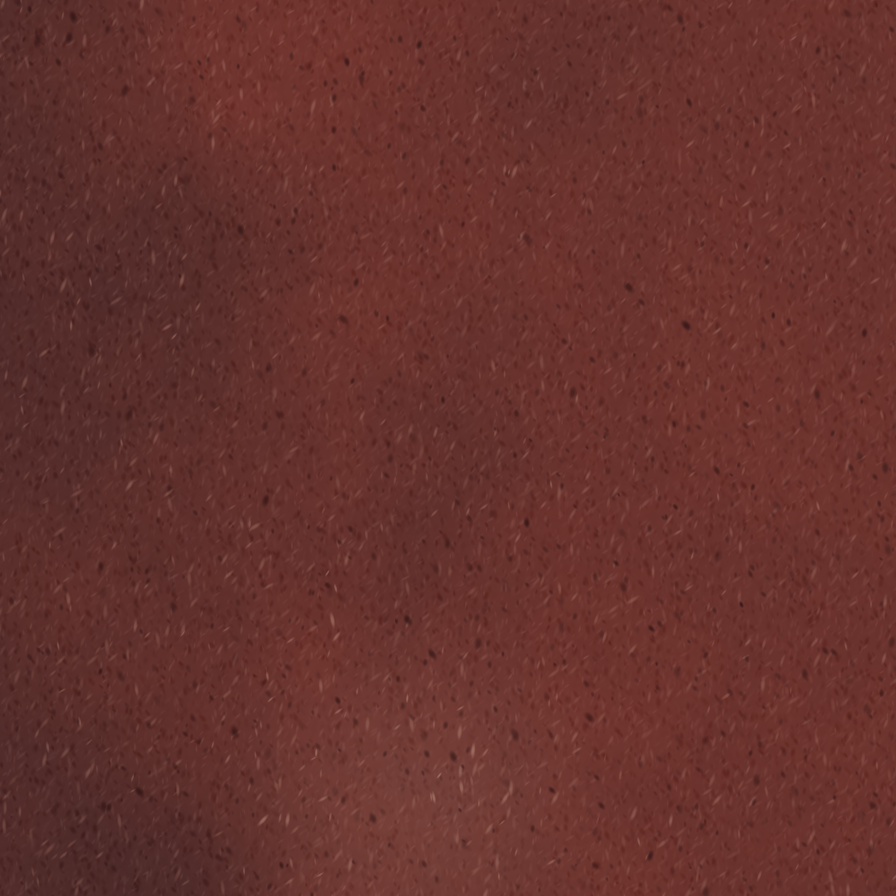
Give the GLSL for this texture, as a Shadertoy shader.

```glsl
// Worn red-brown leather: soft cloudy shading, fine fibres, dark pores and pale flecks.

const vec3 SHADOW_BROWN = vec3(0.305, 0.168, 0.162);
const vec3 BRICK_RED    = vec3(0.427, 0.202, 0.180);
const vec3 DUSTY_ROSE   = vec3(0.475, 0.275, 0.245);
const vec3 PORE_DARK    = vec3(0.200, 0.085, 0.085);
const vec3 FLECK_PALE   = vec3(0.640, 0.450, 0.400);

vec2 hash22(vec2 p) {
    vec3 q = fract(p.xyx * vec3(0.1031, 0.1030, 0.0973));
    q += dot(q, q.yzx + 33.33);
    return fract((q.xx + q.yz) * q.zy);
}

mat2 rotation(float angle) {
    float c = cos(angle), s = sin(angle);
    return mat2(c, s, -s, c);
}

// Layered, warped sines, roughly -1 to 1
float clouds(vec2 p, float frequency) {
    float sum = 0.0, amplitude = 0.5;
    p *= frequency;
    for (int i = 0; i < 5; i++) {
        p = rotation(1.1) * p + 2.7;
        sum += amplitude * sin(p.x + 1.3 * sin(p.y * 0.8)) * cos(p.y + sin(p.x * 0.7));
        p *= 1.75;
        amplitude *= 0.62;
    }
    return sum;
}

// Soft round spot that fades out at its radius
float glow(vec2 p, vec2 center, vec2 radius) {
    return 1.0 - smoothstep(0.0, 1.0, length((p - center) / radius));
}

// Scattered soft ellipses, one candidate per cell; lean tilts them clockwise from upright
float flecks(vec2 p, float cells, vec2 halfSize, float lean, float share, float seed) {
    vec2 grid = p * cells, cell = floor(grid);
    float cover = 0.0;
    for (int y = -1; y <= 1; y++) {
        for (int x = -1; x <= 1; x++) {
            vec2 id = cell + vec2(x, y);
            vec2 spot = hash22(id + seed);
            vec2 trait = hash22(id + seed + 71.3);
            vec2 chance = hash22(id + seed + 139.7);
            float angle = lean + (trait.x - 0.5) * 1.3;
            vec2 offset = rotation(angle) * (grid - id - spot);
            float d = length(offset / (halfSize * mix(0.6, 1.25, trait.y)));
            float strength = step(chance.x, share) * mix(0.25, 1.0, chance.y * chance.y);
            cover = max(cover, strength * (1.0 - smoothstep(0.2, 1.3, d)));
        }
    }
    return cover;
}

// Broad light and shade of the hide
vec3 hideColor(vec2 p) {
    float mottle = clouds(p, 9.0);
    float light = mix(0.12, 0.97, smoothstep(-0.06, 0.42, p.x + 0.05 * mottle));
    light += 0.50 * glow(p, vec2(0.25, 1.0), vec2(0.20, 0.32));
    light += 0.22 * glow(p, vec2(0.08, 0.32), vec2(0.22, 0.25));
    light -= 0.55 * glow(p, vec2(0.20, 0.03), vec2(0.24, 0.26));
    light -= 0.30 * glow(p, vec2(0.20, 0.70), vec2(0.22, 0.22));
    light -= 0.28 * glow(p, vec2(0.60, 0.91), vec2(0.20, 0.22));
    light -= 0.25 * glow(p, vec2(0.45, 0.45), vec2(0.28, 0.22));
    light += 0.14 * mottle;
    vec3 color = mix(SHADOW_BROWN, BRICK_RED, clamp(light, 0.0, 1.12));
    float dust = glow(p, vec2(0.47, 0.10), vec2(0.27, 0.25));
    color = mix(color, DUSTY_ROSE, 0.65 * dust);
    return color + vec3(0.010, 0.003, 0.001) * clouds(p + 4.0, 26.0);
}

void mainImage(out vec4 fragColor, in vec2 fragCoord) {
    vec2 p = fragCoord / iResolution.y;
    vec3 color = hideColor(p);

    // Fine fibre grain
    float paleFibre = flecks(p, 115.0, vec2(0.22, 0.65), 0.4, 0.75, 11.0);
    float darkFibre = flecks(p, 105.0, vec2(0.28, 0.55), -0.2, 0.70, 37.0);
    color += 0.045 * paleFibre - 0.050 * darkFibre;
    color += 0.008 * clouds(p, 190.0);

    // Worn regions carry more pale flecks
    float wear = 0.45 + 0.25 * clouds(p + 1.7, 14.0);
    wear += 0.4 * glow(p, vec2(0.45, 0.13), vec2(0.30, 0.26));
    float paleFleck = flecks(p, 58.0, vec2(0.12, 0.42), 0.4, 0.50, 53.0);
    color = mix(color, FLECK_PALE, clamp(wear, 0.1, 0.9) * paleFleck);

    // Pores, small and larger
    float smallPore = flecks(p, 62.0, vec2(0.16, 0.27), -0.25, 0.38, 83.0);
    float largePore = flecks(p, 30.0, vec2(0.11, 0.19), -0.25, 0.30, 101.0);
    color = mix(color, PORE_DARK, max(0.60 * smallPore, 0.85 * largePore));

    fragColor = vec4(color, 1.0);
}
```
